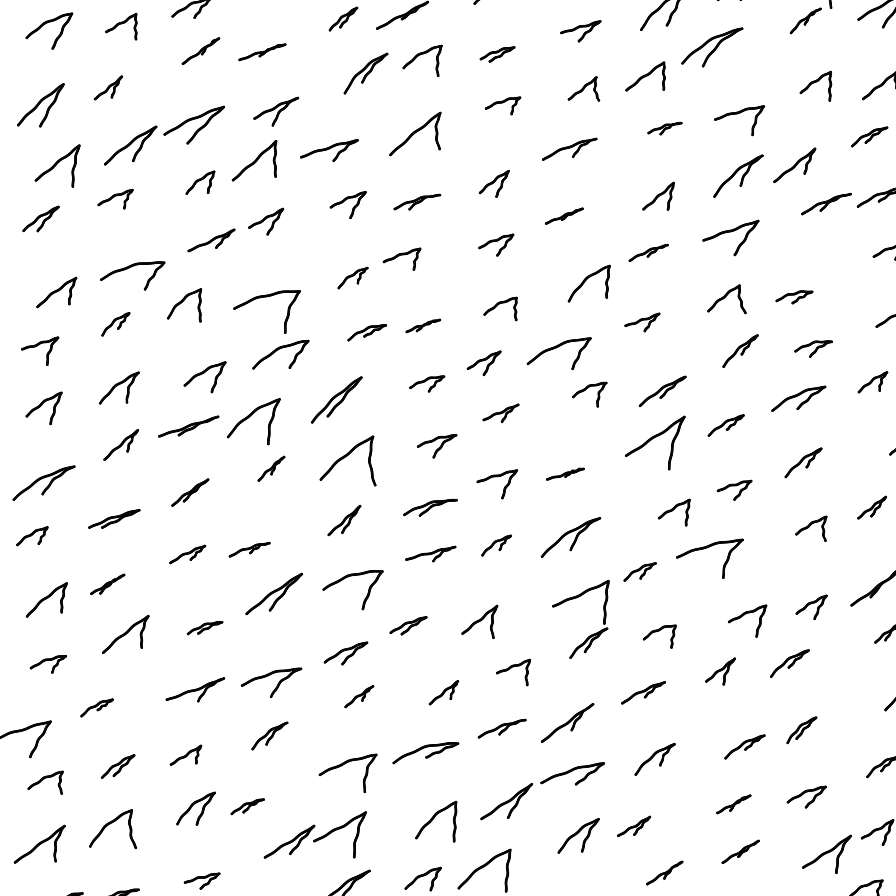
A Shadertoy shader for this pattern:

```glsl
// Scattered hand-drawn ink chevrons leaning to the upper right on white paper.

const vec3 PAPER = vec3(1.0);
const vec3 INK = vec3(0.02);
const vec2 CELL = vec2(0.086, 0.070);   // spacing of the marks
const float ROW_SLOPE = 0.25;           // rows climb to the right
const float HALF_STROKE = 0.0016;

// Four random values from 0 to 1 for one cell
vec4 hash4(vec2 cell, float seed) {
    vec4 p = fract(vec4(cell.xyx, cell.y + seed) * vec4(0.1031, 0.1030, 0.0973, 0.1099) + seed * 0.137);
    p += dot(p, p.wzxy + 33.33);
    return fract((p.xxyz + p.yzzw) * p.zywx);
}

vec2 direction(float angle) {
    return vec2(cos(angle), sin(angle));
}

// Distance to a bowed, slightly shaky stroke from tail to tip
float strokeDistance(vec2 p, vec2 tail, vec2 tip, float bow, float phase) {
    vec2 span = tip - tail;
    float len = length(span);
    vec2 axis = span / len;
    vec2 q = p - tail;
    float along = dot(q, axis);
    float across = dot(q, vec2(-axis.y, axis.x));
    float h = clamp(along / len, 0.0, 1.0);
    float arch = 4.0 * h * (1.0 - h);
    float shake = 0.0008 * sin(h * 15.0 + phase);
    float curve = arch * (bow * len + shake);
    return length(vec2(along - h * len, across - curve));
}

// Two limbs meeting at one tip: a long low one and a short steep one
float chevronDistance(vec2 p, vec4 shape, vec4 detail) {
    float longAngle = mix(0.25, 0.75, shape.x);
    float shortAngle = longAngle + mix(0.10, 1.10, shape.y * shape.y);
    float longLength = mix(0.038, 0.078, pow(shape.z, 1.5));
    float shortLength = longLength * mix(0.50, 0.80, shape.w);

    vec2 tip = direction(longAngle) * longLength * 0.5 + vec2(0.0, 0.005);
    vec2 longTail = tip - direction(longAngle) * longLength;
    vec2 shortTail = tip - direction(shortAngle) * shortLength;

    float longLimb = strokeDistance(p, longTail, tip, mix(-0.01, 0.10, detail.x), detail.y * 6.28);
    float shortLimb = strokeDistance(p, shortTail, tip, mix(0.0, 0.12, detail.z), detail.w * 6.28);
    return min(longLimb, shortLimb);
}

// Nearest chevron on a jittered, sheared lattice
float fieldDistance(vec2 p) {
    vec2 home = floor(vec2(p.x, p.y - ROW_SLOPE * p.x) / CELL);
    float nearest = 1.0;
    for (int j = -1; j <= 1; j++) {
        for (int i = -1; i <= 1; i++) {
            vec2 cell = home + vec2(i, j);
            vec2 jitter = (hash4(cell, 7.0).xy - 0.5) * vec2(0.40, 0.36);
            float stagger = 0.35 * (fract(cell.y * 0.5) - 0.25);
            vec2 center = (cell + 0.5 + jitter + vec2(stagger, 0.0)) * CELL;
            center.y += ROW_SLOPE * center.x;
            float d = chevronDistance(p - center, hash4(cell, 19.0), hash4(cell, 43.0));
            nearest = min(nearest, d);
        }
    }
    return nearest;
}

void mainImage(out vec4 fragColor, in vec2 fragCoord) {
    float pixel = 1.0 / iResolution.y;
    vec2 p = fragCoord * pixel;

    // Ink coverage with a one-pixel soft edge
    float edge = fieldDistance(p) - HALF_STROKE;
    float ink = 1.0 - smoothstep(-0.5 * pixel, 0.5 * pixel, edge);
    fragColor = vec4(mix(PAPER, INK, ink), 1.0);
}
```
